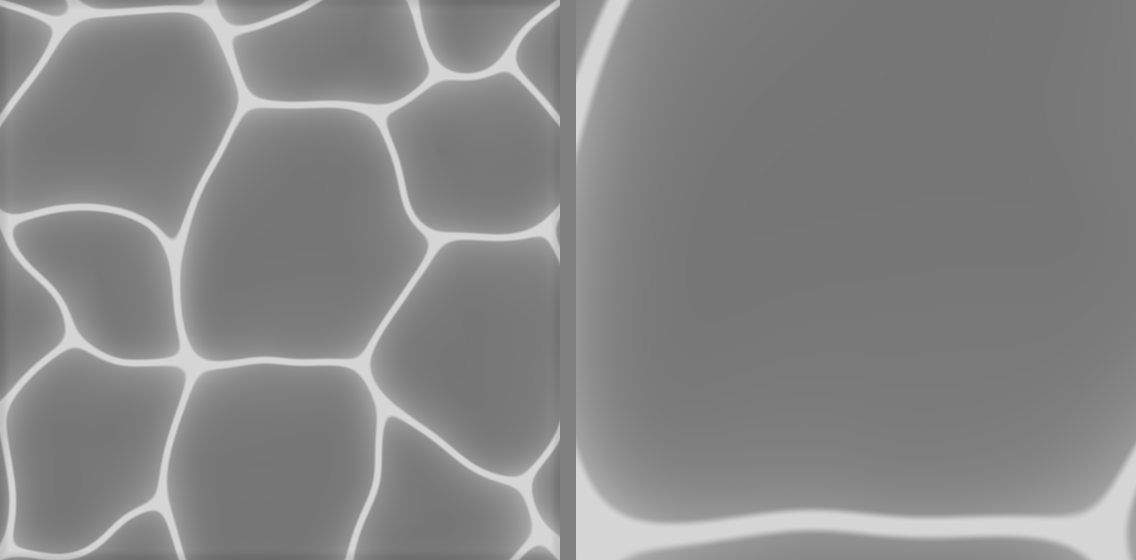
Left: the whole. Right: its middle third, enlarged.
A Shadertoy shader for this pattern:

```glsl
// Draws soft glowing membranes between large, rounded, irregular grey cells.

const float CELL_SIZE   = 0.34;   // mean spacing of the cell centres
const float JITTER      = 0.72;   // scatter of the centres inside the grid
const float SIZE_SPREAD = 0.075;  // extra radius of the largest cells
const float WARP_AMOUNT = 0.09;
const float WARP_FREQ   = 4.0;
const float WALL_HALF   = 0.006;  // half the thickness of a membrane
const float WALL_SOFT   = 0.003;  // softness of its edge
const float FILLET      = 0.011;  // rounding where membranes meet
const float GLOW_REACH  = 0.030;
const float GLOW_GAIN   = 0.125;

const vec3 CELL_GREY = vec3(0.464);
const vec3 WALL_GREY = vec3(0.835);

vec3 hash3(vec2 p) {
    vec3 q = fract(p.xyx * vec3(0.1031, 0.1030, 0.0973));
    q += dot(q, q.yxz + 33.33);
    return fract((q.xxy + q.yzz) * q.zyx);
}

vec2 gradientAt(vec2 lattice) {
    float angle = 6.28318 * hash3(lattice).x;
    return vec2(cos(angle), sin(angle));
}

float gradientNoise(vec2 p) {
    vec2 i = floor(p), f = p - i;
    vec2 u = f * f * f * (f * (f * 6.0 - 15.0) + 10.0);
    vec2 e = vec2(1.0, 0.0);
    float a = dot(gradientAt(i), f);
    float b = dot(gradientAt(i + e.xy), f - e.xy);
    float c = dot(gradientAt(i + e.yx), f - e.yx);
    float d = dot(gradientAt(i + e.xx), f - e.xx);
    return mix(mix(a, b, u.x), mix(c, d, u.x), u.y);
}

// Bends the plane so that the membranes meander.
vec2 warp(vec2 p, float freq, float amount) {
    vec2 q = p * freq;
    return p + amount * vec2(gradientNoise(q + 19.0), gradientNoise(q + 57.0));
}

// Distance to the rim of one cell (x) and direction away from its centre (yz).
vec3 cellRim(vec2 p, vec2 id) {
    vec3 h = hash3(id + 41.0);
    vec2 centre = (id + 0.5 + JITTER * (h.xy - 0.5)) * CELL_SIZE;
    vec2 away = p - centre;
    float d = max(length(away), 1e-4);
    return vec3(d - SIZE_SPREAD * h.z, away / d);
}

// x: rounded distance to the membranes, y: glow gathered from all of them.
vec2 membranes(vec2 p, mat2 jacobian) {
    vec2 base = floor(p / CELL_SIZE);
    vec2 ownId = base;
    vec3 own = vec3(1e3, 0.0, 0.0);
    for (int y = -2; y <= 2; y++)
    for (int x = -2; x <= 2; x++) {
        vec2 id = base + vec2(x, y);
        vec3 rim = cellRim(p, id);
        if (rim.x < own.x) { own = rim; ownId = id; }
    }

    float joined = 1e-9, glow = 0.0;
    for (int y = -2; y <= 2; y++)
    for (int x = -2; x <= 2; x++) {
        vec2 id = base + vec2(x, y);
        if (id == ownId) continue;
        vec3 rim = cellRim(p, id);
        // Dividing by the slope keeps the thickness even under the warp.
        float slope = length((rim.yz - own.yz) * jacobian);
        float wall = (rim.x - own.x) / max(slope, 0.3);
        joined += exp(-wall / FILLET);
        glow += exp(-wall / GLOW_REACH);
    }
    return vec2(-FILLET * log(joined), glow);
}

// Slight darkening along the canvas rim.
float rimShade(vec2 uv, vec2 size) {
    vec2 toEdge = min(uv, size - uv);
    float shade = smoothstep(0.0, 0.02, min(toEdge.x, toEdge.y));
    return mix(0.9, 1.0, shade);
}

void mainImage(out vec4 fragColor, in vec2 fragCoord) {
    vec2 uv = fragCoord / iResolution.y;
    vec2 size = iResolution.xy / iResolution.y;

    // Warped position and its derivatives
    vec2 e = vec2(0.001, 0.0);
    vec2 p = warp(uv, WARP_FREQ, WARP_AMOUNT);
    vec2 dx = (warp(uv + e.xy, WARP_FREQ, WARP_AMOUNT) - p) / e.x;
    vec2 dy = (warp(uv + e.yx, WARP_FREQ, WARP_AMOUNT) - p) / e.x;
    vec2 field = membranes(p, mat2(dx, dy));

    // Glow first, then the membrane on top
    vec3 color = CELL_GREY + GLOW_GAIN * min(field.y, 2.4);
    float soft = max(WALL_SOFT, 0.75 / iResolution.y);
    float wall = 1.0 - smoothstep(WALL_HALF - soft, WALL_HALF + soft, field.x);
    color = mix(color, WALL_GREY, wall);

    fragColor = vec4(color * rimShade(uv, size), 1.0);
}
```
